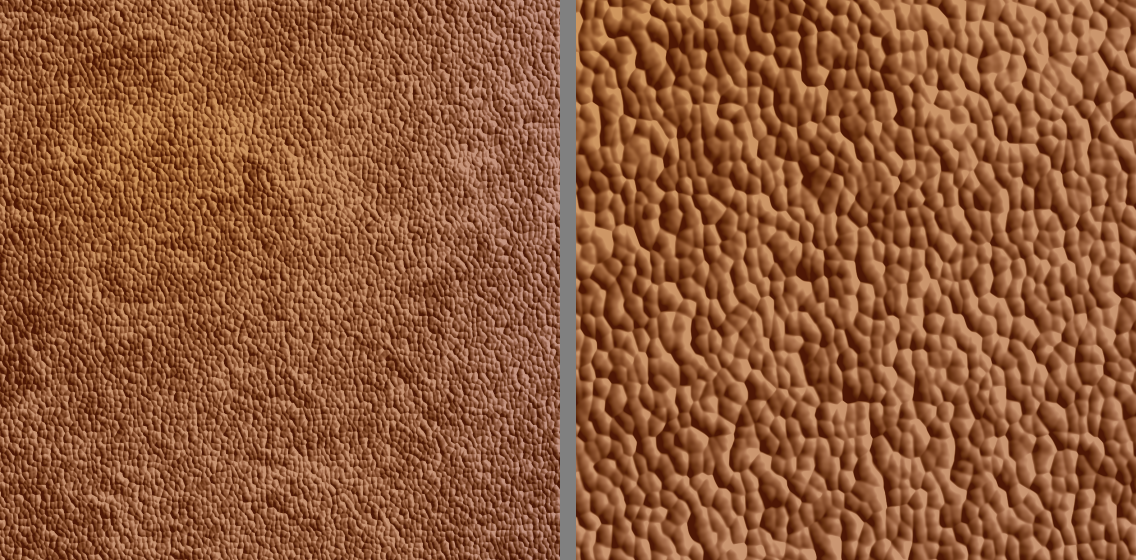
Left: the whole. Right: its middle third, enlarged.
Give the GLSL for this texture, as a Shadertoy shader.

```glsl
// Tan leather: fine pebbled grain crossed by sweeping pale creases under soft side light.

const vec2  GRAIN_CELLS    = vec2(122.0, 96.0);  // pebbles across the canvas
const vec2  LIGHT_DIR      = vec2(0.86, 0.51);
const float GRAIN_RELIEF   = 4.2;
const float PEBBLE_VARIETY = 1.3;
const float FINE_NOISE     = 0.85;
const float CREASE_RELIEF  = 0.95;
const float BROAD_SHADE    = 0.85;
const float TONE_SHIFT     = -0.10;
const int   SAMPLES        = 2;                  // per axis, for smooth edges

// Dark hollows to pale highlights
const vec3 LEATHER[6] = vec3[6](
    vec3(0.30, 0.09, 0.02), vec3(0.40, 0.19, 0.06), vec3(0.49, 0.27, 0.15),
    vec3(0.58, 0.36, 0.23), vec3(0.67, 0.45, 0.33), vec3(0.79, 0.59, 0.46));

vec2 hash2(vec2 p) {
    vec3 q = fract(p.xyx * vec3(0.1031, 0.1030, 0.0973));
    q += dot(q, q.yzx + 33.33);
    return fract((q.xx + q.yz) * q.zy);
}

// Gradient noise, about -0.6 to 0.6
float corner(vec2 cell, vec2 offset) {
    return dot(hash2(cell) * 2.0 - 1.0, offset);
}

float noise(vec2 p) {
    vec2 i = floor(p), f = fract(p);
    vec2 u = f * f * f * (f * (f * 6.0 - 15.0) + 10.0);
    vec2 e = vec2(1.0, 0.0);
    float low  = mix(corner(i, f), corner(i + e, f - e), u.x);
    float high = mix(corner(i + e.yx, f - e.yx), corner(i + 1.0, f - 1.0), u.x);
    return mix(low, high, u.y);
}

// Coordinates along and across the creases: an arch at the top, a slant below
vec2 flow(vec2 p) {
    float arch = smoothstep(0.2, 1.0, p.y) * (0.75 * p.x - 0.6 * p.x * p.x);
    float across = p.y + 0.42 * p.x - arch;
    across += 0.06 * noise(p * 4.0 + 7.0) + 0.022 * noise(p * 13.0);
    float along = p.x - 0.3 * p.y + 0.04 * noise(p * 9.0 + 31.0);
    return vec2(along, across);
}

// Pale ridge with a shaded flank, following the zero line of the noise
float crease(vec2 p, float width) {
    float a = (noise(p) + 0.04) / width;
    return exp(-a * a) - 0.55 * exp(-0.5 * (a + 2.0) * (a + 2.0));
}

float creases(vec2 p) {
    vec2 f = flow(p);
    float patches = smoothstep(-0.25, 0.3, noise(p * 5.0 + 50.0));
    float detail  = smoothstep(-0.2, 0.3, noise(p * 8.0 + 90.0));
    float major = crease(f * vec2(5.0, 17.0) + 3.0, 0.075);
    float minor = crease(f * vec2(13.0, 33.0) + 40.0, 0.12);
    float cross = crease((p + 0.012 * noise(p * 30.0)) * vec2(34.0, 13.0) + 70.0, 0.11);
    return major * (0.25 + 0.75 * patches) + 0.6 * minor * detail
         + 0.4 * cross * (1.0 - detail);
}

// Softly blended pebbles: facing slope towards the light, plus uneven polish
float grain(vec2 p) {
    vec2 warped = p + 0.006 * vec2(noise(p * 38.0), noise(p * 38.0 + 17.0));
    vec2 g = warped * GRAIN_CELLS;
    vec2 cell = floor(g);
    vec2 slope = vec2(0.0);
    float polish = 0.0, total = 0.0;
    for (int y = -1; y <= 1; y++)
    for (int x = -1; x <= 1; x++) {
        vec2 id = cell + vec2(x, y);
        vec2 d = g - id - 0.1 - 0.8 * hash2(id);
        float weight = exp(-13.0 * dot(d, d));
        slope += weight * d;
        polish += weight * (hash2(id + 211.0).x - 0.5);
        total += weight;
    }
    return (GRAIN_RELIEF * dot(slope, LIGHT_DIR) + PEBBLE_VARIETY * polish) / total;
}

float blob(vec2 p, vec2 centre, vec2 size) {
    vec2 d = (p - centre) / size;
    return exp(-dot(d, d));
}

// Slow rise and fall of the light over the hide
float broadLight(vec2 p) {
    float light = 0.35 * blob(p, vec2(0.62, 0.72), vec2(0.45, 0.35));
    light += 0.55 * smoothstep(0.75, 1.05, p.x) * smoothstep(0.3, 0.8, p.y);
    light -= 0.75 * blob(p, vec2(0.04, 0.52), vec2(0.13, 0.09));
    light -= 0.55 * blob(p, vec2(0.19, 0.91), vec2(0.06, 0.06));
    light -= 0.45 * smoothstep(0.45, 0.0, p.x) * smoothstep(0.6, 0.0, p.y);
    light -= 0.25 * smoothstep(0.7, 1.0, p.x) * smoothstep(0.35, 0.0, p.y);
    return light + 0.5 * noise(p * 4.5 + 20.0) + 0.45 * noise(p * 12.0 + 60.0);
}

vec3 leatherColour(float tone) {
    float t = clamp((tone + 1.75) / 0.7, 0.0, 5.0);
    int i = min(int(t), 4);
    return mix(LEATHER[i], LEATHER[i + 1], t - float(i));
}

vec3 leather(vec2 p) {
    float tone = TONE_SHIFT + grain(p) + CREASE_RELIEF * creases(p)
               + BROAD_SHADE * broadLight(p) + FINE_NOISE * noise(p * 230.0);
    // Warmer upper left, cooler sheen towards the right edge
    float warm = blob(p, vec2(0.28, 0.72), vec2(0.35, 0.3));
    float cool = smoothstep(0.65, 1.0, p.x);
    return leatherColour(tone) * (1.0 + vec3(0.03, 0.0, -0.22) * warm + vec3(-0.02, 0.0, 0.14) * cool);
}

void mainImage(out vec4 fragColor, in vec2 fragCoord) {
    vec3 sum = vec3(0.0);
    for (int y = 0; y < SAMPLES; y++)
    for (int x = 0; x < SAMPLES; x++) {
        vec2 offset = (vec2(x, y) + 0.5) / float(SAMPLES) - 0.5;
        sum += leather((fragCoord + offset) / iResolution.y);
    }
    fragColor = vec4(sum / float(SAMPLES * SAMPLES), 1.0);
}
```
